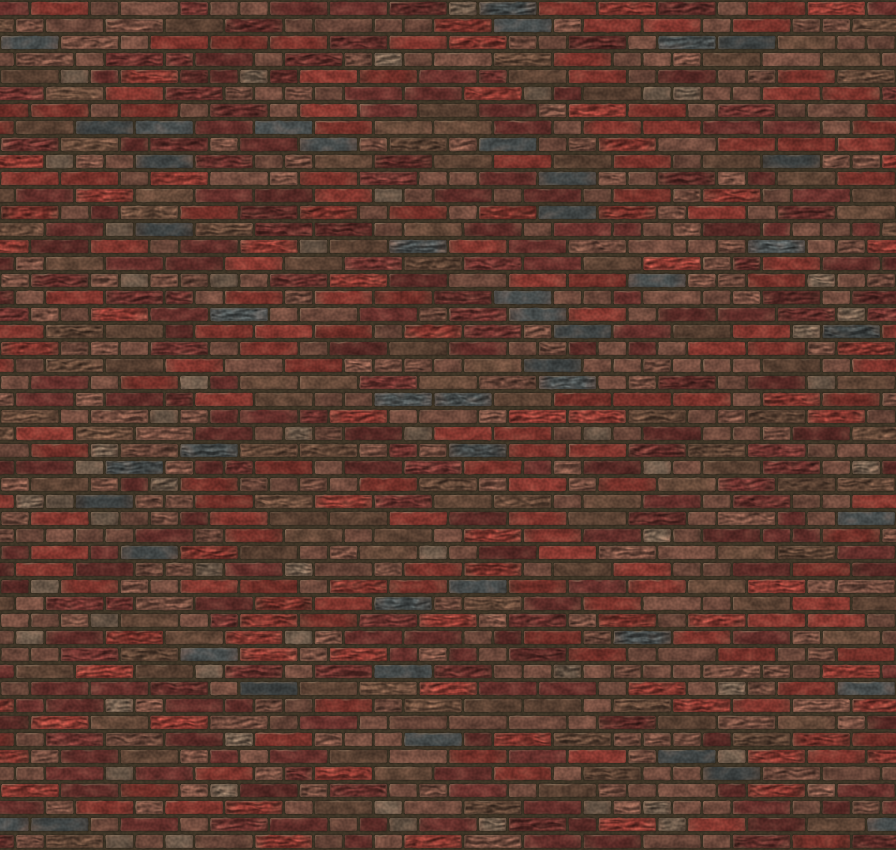
Give the GLSL for this texture, as a WebGL 2 fragment shader.

```glsl
#version 300 es
precision highp float;
// Weathered brick wall in a wild bond: every course is walked from a random
// start, laying long stretchers and half-length headers picked by a hash.
// Each brick is a rounded box with its own tint, mottling, creases and rim.

#define COURSES 50.0        // rows over the canvas height
#define UNITS 30.0          // header lengths over the canvas width
#define UNIT_ASPECT 1.756   // header length in course heights
#define HEADER_CHANCE 0.37
#define BED_JOINT 0.23      // horizontal mortar, in course heights
#define HEAD_JOINT 0.15     // vertical mortar, in course heights
#define CORNER 0.09
#define WOBBLE 0.045        // unevenness of the brick outline
#define MOTTLE 0.34
#define CREASE_CHANCE 0.38
#define RIM 0.42            // strength of the pale worn edge

uniform vec2 u_resolution;
out vec4 fragColor;

const vec3 MORTAR = vec3(0.235, 0.200, 0.145);
const vec3 RED    = vec3(0.490, 0.205, 0.175);
const vec3 OXBLOOD = vec3(0.370, 0.175, 0.160);
const vec3 BROWN  = vec3(0.425, 0.285, 0.235);
const vec3 UMBER  = vec3(0.370, 0.270, 0.210);
const vec3 TAN    = vec3(0.420, 0.350, 0.290);
const vec3 SLATE  = vec3(0.265, 0.285, 0.285);
const vec3 CHALK  = vec3(0.600, 0.500, 0.405);

float hash(vec2 p) {
  vec3 q = fract(p.xyx * vec3(0.1031, 0.1030, 0.0973));
  q += dot(q, q.yzx + 33.33);
  return fract((q.x + q.y) * q.z);
}

float corner(vec2 cell, vec2 f, vec2 o) {
  float angle = 6.2832 * hash(cell + o);
  return dot(vec2(cos(angle), sin(angle)), f - o);
}

float gradientNoise(vec2 p) {
  vec2 cell = floor(p), f = fract(p);
  vec2 w = f * f * f * (f * (f * 6.0 - 15.0) + 10.0);
  float low = mix(corner(cell, f, vec2(0)), corner(cell, f, vec2(1, 0)), w.x);
  float high = mix(corner(cell, f, vec2(0, 1)), corner(cell, f, vec2(1)), w.x);
  return mix(low, high, w.y);
}

float roundBox(vec2 p, vec2 halfSize, float r) {
  vec2 q = abs(p) - halfSize + r;
  return length(max(q, 0.0)) + min(max(q.x, q.y), 0.0) - r;
}

// Returns the brick's start and length, in header units, at x of a course.
vec2 layBrick(float x, float row) {
  float start = 0.0, len = 1.0;
  for (int i = 0; i < int(UNITS); i++) {
    len = hash(vec2(start + 3.0, row + 61.0)) < HEADER_CHANCE ? 1.0 : 2.0;
    len = min(len, UNITS - start);
    if (x < start + len) break;
    start += len;
  }
  return vec2(start, len);
}

vec3 brickTint(float pick, float len) {
  if (len < 1.5) return pick < 0.72 ? BROWN : pick < 0.87 ? TAN : OXBLOOD;
  return pick < 0.37 ? RED : pick < 0.62 ? OXBLOOD : pick < 0.81 ? UMBER
       : pick < 0.91 ? SLATE : BROWN;
}

void main() {
  vec2 uv = gl_FragCoord.xy / u_resolution;
  float pixel = COURSES / u_resolution.y;
  vec2 wall = uv * vec2(UNITS * UNIT_ASPECT, COURSES);

  // Courses alternate by half a header, on top of a random whole shift.
  float row = floor(wall.y);
  float shift = floor(hash(vec2(row, 17.0)) * UNITS) + 0.5 - 0.5 * mod(row, 2.0);
  float x = mod(uv.x * UNITS - shift, UNITS);
  vec2 brick = layBrick(x, row);

  // Position and outline of this brick, measured in course heights.
  vec2 local = vec2((x - brick.x - 0.5 * brick.y) * UNIT_ASPECT, fract(wall.y) - 0.5);
  vec2 halfSize = 0.5 * vec2(brick.y * UNIT_ASPECT - HEAD_JOINT, 1.0 - BED_JOINT);
  vec2 id = vec2(brick.x, row);
  vec2 grainPos = local + id * vec2(7.3, 5.7);
  float d = roundBox(local, halfSize, CORNER) + WOBBLE * gradientNoise(grainPos * 2.3);
  float inside = smoothstep(0.5 * pixel, -0.5 * pixel, d);

  // Mortar: sandy grain, darker close to the bricks.
  float sand = gradientNoise(wall * 5.0);
  vec3 mortar = MORTAR * (1.0 + 0.2 * sand) * mix(0.88, 1.06, smoothstep(0.0, 0.12, d));

  // Brick face: tint, blotches, browned ends and fine grain.
  float tone = hash(id + 29.0);
  vec3 face = brickTint(hash(id + 11.0), brick.y) * mix(0.88, 1.12, tone);
  float blotch = gradientNoise(grainPos * vec2(1.2, 1.9));
  float ends = smoothstep(0.45, 1.0, abs(local.x) / halfSize.x) * hash(id + 43.0);
  face = mix(face, mix(UMBER, BROWN, tone), 0.4 * ends + 0.45 * max(blotch, 0.0));
  face *= 1.0 + MOTTLE * blotch + 0.22 * gradientNoise(grainPos * 5.5);

  // Creases: folded relief lit from the upper left.
  vec2 fold = grainPos * vec2(1.6, 4.2) + 0.8 * blotch;
  float relief = gradientNoise(fold) - gradientNoise(fold + vec2(-0.15, 0.4));
  float creased = step(hash(id + 71.0), CREASE_CHANCE) * smoothstep(0.0, -0.15, d);
  face *= 1.0 + 0.75 * creased * relief;

  // Worn rim: patchy and pale, strongest on the top and left edges.
  float side = 0.5 + 0.35 * (local.y / halfSize.y - local.x / halfSize.x);
  float wear = smoothstep(-0.35, 0.45, gradientNoise(grainPos * 1.4 + 9.0));
  float rim = smoothstep(-0.13, -0.03, d) * clamp(side, 0.15, 1.0) * wear;
  face = mix(face, CHALK, RIM * rim * mix(0.6, 1.4, hash(id + 83.0)));
  face *= 1.0 - 0.15 * smoothstep(-0.12, 0.0, d) * (1.0 - clamp(side, 0.0, 1.0));

  fragColor = vec4(mix(mortar, face, inside), 1.0);
}
```
